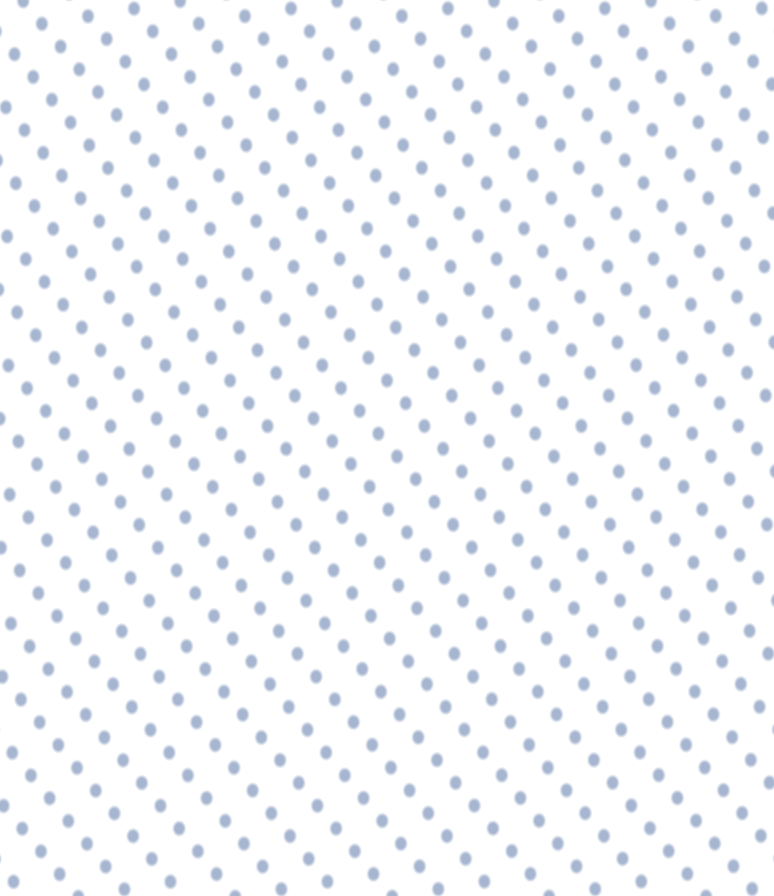
Reproduce this pattern procedurally as a Shadertoy shader.

```glsl
// Small soft blue-grey oval dots on white, set on a slanted lattice.
// Each point is expressed in lattice steps, rounded to its nearest dot,
// and shaded by an approximate ellipse distance with a soft edge.

// Lengths are fractions of the canvas height.
const vec2 STEP_DOWN = vec2(0.02086, -0.02541); // next dot, down to the right
const vec2 STEP_UP   = vec2(0.03057, 0.03391);  // next dot, up to the right
const vec2 FIRST_DOT = vec2(0.0065, 0.8802);    // centre of one lattice dot
const vec2 DOT_RADII = vec2(0.00633, 0.0074);
const float EDGE_SOFTNESS = 0.0024;             // half width of the blurred rim

const vec3 PAPER_COLOR = vec3(1.0);
const vec3 DOT_COLOR   = vec3(0.65, 0.712, 0.815);

// Offset from the nearest dot centre
vec2 latticeOffset(vec2 p) {
    mat2 lattice = mat2(STEP_DOWN, STEP_UP);
    vec2 cell = round(inverse(lattice) * (p - FIRST_DOT));
    return p - FIRST_DOT - lattice * cell;
}

// Approximate signed distance to an axis-aligned ellipse
float ellipseDistance(vec2 p, vec2 radii) {
    return (length(p / radii) - 1.0) * min(radii.x, radii.y);
}

void mainImage(out vec4 fragColor, in vec2 fragCoord) {
    vec2 uv = fragCoord / iResolution.y;
    float pixel = 1.0 / iResolution.y;

    // Rim never thinner than a pixel
    float rim = max(EDGE_SOFTNESS, pixel);
    float d = ellipseDistance(latticeOffset(uv), DOT_RADII);
    float coverage = 1.0 - smoothstep(-rim, rim, d);

    fragColor = vec4(mix(PAPER_COLOR, DOT_COLOR, coverage), 1.0);
}
```
